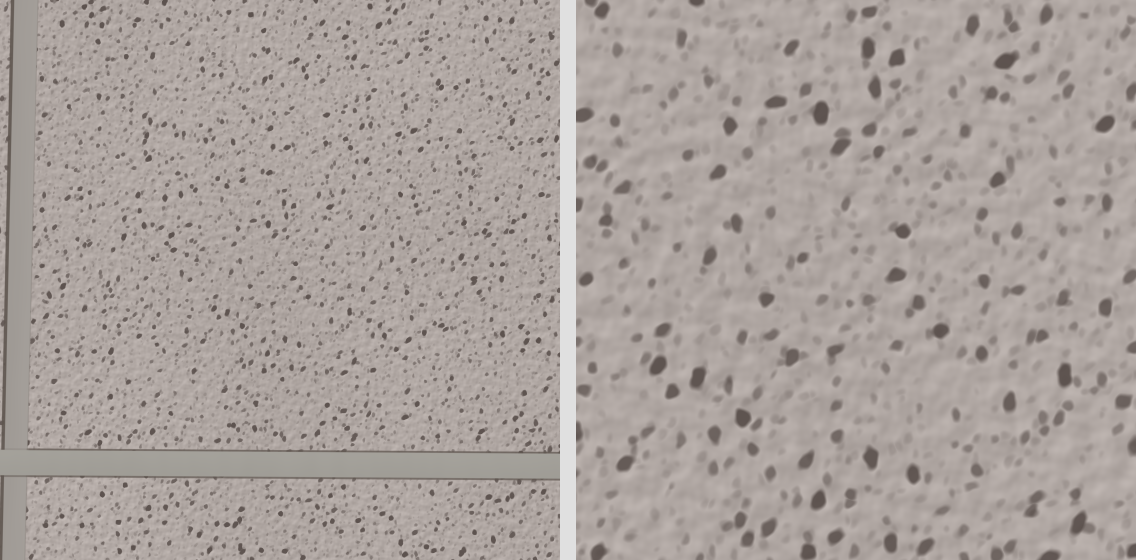
Left, the full canvas; right, a detail of the centre.
Reproduce this texture procedurally as a Shadertoy shader.

```glsl
// Mineral-fibre ceiling panels held by a pale metal grid.
// Jittered cells scatter tilted pits in three sizes over an embossed gradient-noise
// surface; two slightly skewed rails with dark seams are laid on top.

const vec3 PANEL      = vec3(0.695, 0.660, 0.643);
const vec3 PIT        = vec3(0.345, 0.305, 0.290);
const vec3 CROSS_RAIL = vec3(0.627, 0.616, 0.590);
const vec3 MAIN_RAIL  = vec3(0.622, 0.602, 0.582);
const vec3 SEAM       = vec3(0.370, 0.335, 0.310);

// Two independent values in 0..1 for each lattice point
vec2 hash2(vec2 p) {
    vec3 q = fract(vec3(p.xyx) * vec3(0.1031, 0.1030, 0.0973));
    q += dot(q, q.yzx + 33.33);
    return fract((q.xx + q.yz) * q.zy);
}

float cornerSlope(vec2 cell, vec2 offset) {
    float angle = 6.28318 * hash2(cell).x;
    return dot(vec2(cos(angle), sin(angle)), offset);
}

float gradientNoise(vec2 p) {
    vec2 i = floor(p), f = fract(p);
    vec2 u = f * f * f * (f * (f * 6.0 - 15.0) + 10.0);
    vec2 e = vec2(1.0, 0.0);
    float low  = mix(cornerSlope(i, f), cornerSlope(i + e, f - e), u.x);
    float high = mix(cornerSlope(i + e.yx, f - e.yx), cornerSlope(i + 1.0, f - 1.0), u.x);
    return mix(low, high, u.y);
}

// Strength of the deepest pit covering p; radius is in canvas units
float pits(vec2 p, float cells, float density, float radius, float soft, float seed) {
    vec2 home = floor(p * cells);
    float cover = 0.0;
    for (int y = -1; y <= 1; y++)
    for (int x = -1; x <= 1; x++) {
        vec2 cell = home + vec2(x, y);
        vec2 jitter = hash2(cell + seed);
        vec2 kind = hash2(cell + seed + 57.3);
        vec2 form = hash2(cell + seed + 131.7);
        if (kind.x > density) continue;
        vec2 d = p - (cell + jitter) / cells;
        float tilt = 1.05 + 1.5 * (form.x - 0.5);
        vec2 axis = vec2(cos(tilt), sin(tilt));
        d = vec2(dot(d, axis) / mix(1.1, 1.75, form.y), dot(d, vec2(-axis.y, axis.x)));
        float size = radius * mix(0.65, 1.15, kind.y);
        float hole = 1.0 - smoothstep(-soft, soft, length(d) - size);
        cover = max(cover, hole * mix(0.6, 1.0, kind.y));
    }
    return cover;
}

// Slope of the surface toward the light, from a finite difference
float emboss(vec2 p, float scale) {
    vec2 towardLight = vec2(-0.18, 0.25);
    return gradientNoise(p * scale + towardLight) - gradientNoise(p * scale - towardLight);
}

float band(float v, float low, float high, float soft) {
    return smoothstep(low - soft, low + soft, v) - smoothstep(high - soft, high + soft, v);
}

float line(float v, float center, float halfWidth, float soft) {
    return band(v, center - halfWidth, center + halfWidth, soft);
}

vec3 panelColor(vec2 p, float soft) {
    vec3 color = PANEL + 0.022 * gradientNoise(p * 3.0 + 4.0);
    color += 0.055 * emboss(p, 85.0) + 0.030 * emboss(p + 7.0, 170.0);

    // Ragged outlines come from a small warp of the position
    vec2 warp = vec2(gradientNoise(p * 150.0), gradientNoise(p * 150.0 + 40.0));
    vec2 q = p + 0.0018 * warp;
    float large  = pits(q, 46.0, 0.52, 0.0038, soft, 11.0);
    float medium = pits(q, 62.0, 0.42, 0.0024, soft, 83.0);
    float fine   = pits(q, 95.0, 0.55, 0.0021, soft, 209.0);
    float lip    = pits(q + vec2(-0.002, 0.003), 46.0, 0.52, 0.0038, soft, 11.0);
    color += 0.025 * lip * (1.0 - large);
    color = mix(color, PIT, 0.24 * fine);
    color = mix(color, PIT, 0.55 * medium);
    return mix(color, PIT, 0.95 * large);
}

void mainImage(out vec4 fragColor, in vec2 fragCoord) {
    vec2 p = fragCoord / iResolution.xy;
    float pixel = 1.0 / min(iResolution.x, iResolution.y);
    float soft = max(0.0013, 0.75 * pixel);
    vec3 color = panelColor(p, soft);

    // Upright rail, widening a little toward the top
    float left  = 0.0020 + 0.0215 * p.y;
    float right = 0.0445 + 0.0235 * p.y;
    float grain = 0.006 * gradientNoise(p * vec2(40.0, 9.0));
    vec3 upright = MAIN_RAIL + grain + 0.018 * smoothstep(left, right, p.x);
    color = mix(color, upright, band(p.x, left, right, soft));
    color = mix(color, SEAM, 0.90 * line(p.x, left - 0.001, 0.0030, soft));
    color = mix(color, SEAM, 0.20 * line(p.x, right, 0.0010, soft));

    // Cross rail, sloping down to the right and lying over the upright
    float height = p.y + 0.0065 * p.x;
    float beside = smoothstep(right - 0.004, right + 0.004, p.x);
    vec3 cross = CROSS_RAIL + grain + 0.015 * smoothstep(0.151, 0.197, height);
    color = mix(color, cross, band(height, 0.151, 0.197, soft));
    color = mix(color, SEAM, mix(0.15, 0.75, beside) * line(height, 0.198, 0.0016, soft));
    color = mix(color, SEAM, mix(0.50, 0.70, beside) * line(height, 0.150, 0.0017, soft));

    fragColor = vec4(color, 1.0);
}
```
